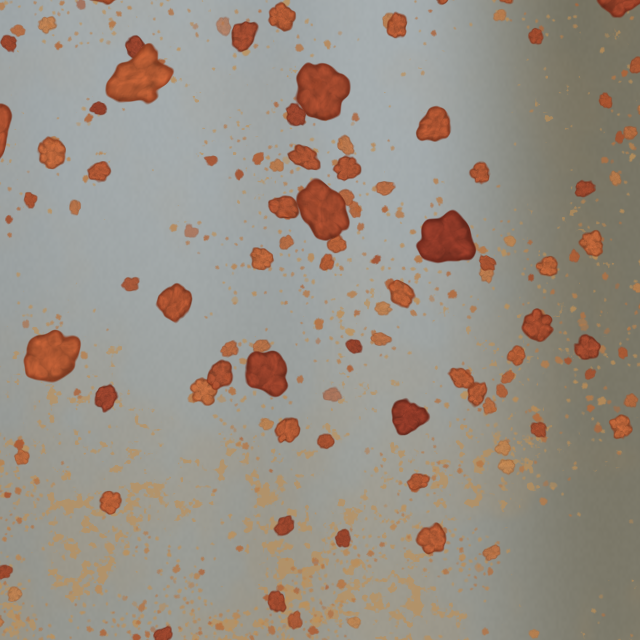
Write a WebGL 2 fragment shader that draws this texture.

```glsl
#version 300 es
precision highp float;

uniform vec2 u_resolution;
out vec4 fragColor;

#define LIGHT_GREY vec3(0.64, 0.668, 0.675)
#define WARM_GREY vec3(0.605, 0.612, 0.585)
#define OLIVE_SHADE vec3(0.465, 0.45, 0.385)
#define DEEP_RED vec3(0.50, 0.19, 0.13)
#define ORANGE vec3(0.66, 0.33, 0.18)
#define AMBER vec3(0.74, 0.56, 0.34)
#define EDGE_SOFTNESS 0.0019
#define LOBES 7
#define GRAIN 0.012

const float TAU = 6.28318;

float hash(vec2 p) {
    return fract(sin(dot(p, vec2(127.1, 311.7))) * 43758.5453);
}

float noise(vec2 p) {
    vec2 i = floor(p), f = fract(p);
    f = f * f * (3.0 - 2.0 * f);
    return mix(mix(hash(i), hash(i + vec2(1, 0)), f.x),
               mix(hash(i + vec2(0, 1)), hash(i + vec2(1, 1)), f.x), f.y);
}

float fbm(vec2 p) {
    return 0.55 * noise(p) + 0.3 * noise(p * 2.1 + 7.3) + 0.15 * noise(p * 4.3 + 3.1);
}

float smoothMin(float a, float b, float k) {
    float h = max(k - abs(a - b), 0.0) / k;
    return min(a, b) - h * h * k * 0.25;
}

vec3 toneRamp(float tone) {
    vec3 dark = mix(DEEP_RED, ORANGE, clamp(tone * 2.0, 0.0, 1.0));
    return mix(dark, AMBER, clamp(tone * 2.0 - 1.0, 0.0, 1.0));
}

// Nodular body of unit size: x = distance, y = height of the nearest lobe
vec2 clump(vec2 p, vec2 id) {
    float dist = length(p) - 0.7;
    float height = 0.6 * (1.0 - length(p) / 0.7);
    for (int i = 0; i < LOBES; i++) {
        vec2 seed = id + float(i) * 1.37;
        float angle = TAU * (float(i) + 0.8 * hash(seed)) / float(LOBES);
        float radius = mix(0.25, 0.46, hash(seed + 2.9));
        vec2 centre = mix(0.35, 0.6, hash(seed + 4.3)) * vec2(cos(angle), sin(angle));
        float reach = length(p - centre);
        dist = smoothMin(dist, reach - radius, 0.12);
        height = max(height, 1.0 - reach / radius);
    }
    return vec2(dist, height);
}

// Scattered clumps; share holds the filled part of cells at bottom and top
vec3 scatter(vec3 base, vec2 uv, float cells, vec2 share, float clustering,
             vec2 radii, float tone, float opacity) {
    float soft = max(EDGE_SOFTNESS, 0.75 / u_resolution.y);
    vec2 home = floor(uv * cells);
    for (int j = -1; j <= 1; j++) {
        for (int i = -1; i <= 1; i++) {
            vec2 cell = home + vec2(i, j);
            vec2 id = cell + cells * 1.73;
            vec2 centre = (cell + 0.05 + 0.9 * vec2(hash(id), hash(id + 17.3))) / cells;
            float filled = mix(share.x, share.y, smoothstep(0.1, 0.4, centre.y));
            float crowd = 2.2 * smoothstep(0.4, 0.66, fbm(centre * 8.0 + 2.0));
            if (hash(id + 31.7) > filled * mix(1.0, crowd, clustering)) continue;

            // Random size, turn and stretch
            float size = mix(radii.x, radii.y, pow(hash(id + 5.1), 1.5));
            float turn = TAU * hash(id + 8.9);
            float stretch = mix(0.85, 1.0, hash(id + 11.3));
            vec2 p = mat2(cos(turn), sin(turn), -sin(turn), cos(turn)) * (uv - centre) / size;
            p *= vec2(stretch, 1.0 / stretch);
            if (length(p) > 2.2) continue;
            p += 0.16 * (vec2(noise(p * 3.0 + id), noise(p * 3.0 + id + 40.0)) - 0.5);
            vec2 body = clump(p, id);

            // Lobe shading, mottling and a rim, all fading out on small grains
            float relief = smoothstep(0.005, 0.025, size);
            vec3 colour = toneRamp(tone + 0.5 * (hash(id + 21.1) - 0.5));
            float light = mix(0.84, 1.1, smoothstep(0.02, 0.5, body.y));
            light *= 0.82 + 0.36 * fbm(p * 4.5 + id);
            colour *= mix(1.0, light, relief);
            float rim = relief * (1.0 - smoothstep(0.0, 0.2, -body.x));
            colour *= mix(vec3(1.0), vec3(0.98, 0.88, 0.85), rim);
            float pale = mix(1.0, 0.65, step(0.88, hash(id + 27.7)) * step(0.5, tone));
            float cover = 1.0 - smoothstep(-soft, soft, body.x * size);
            base = mix(base, colour, cover * opacity * pale);
        }
    }
    return base;
}

// Grey ground with soft vertical bands and a shaded right side
vec3 ground(vec2 uv) {
    vec3 colour = mix(WARM_GREY, LIGHT_GREY, smoothstep(0.0, 0.8, uv.y));
    colour *= 1.0 + 0.1 * (noise(vec2(uv.x * 7.0, uv.y * 0.7)) - 0.5);
    float shade = smoothstep(0.66, 0.94, uv.x + 0.06 * (uv.y - 0.5));
    colour = mix(colour, OLIVE_SHADE, shade * mix(0.85, 1.0, uv.y));
    return colour + GRAIN * (noise(uv * vec2(240.0, 150.0)) - 0.5);
}

// Lacy thin flakes, gathered in patches and denser toward the bottom
vec3 flakes(vec3 base, vec2 uv) {
    float patches = smoothstep(0.42, 0.7, fbm(uv * vec2(9.0, 7.0) + 5.0));
    patches *= mix(1.0, 0.4, smoothstep(0.15, 0.6, uv.y));
    float level = mix(0.86, 0.52, patches);
    float cover = smoothstep(level, level + 0.12, fbm(uv * 75.0));
    base = mix(base, AMBER, 0.12 * patches);
    return mix(base, AMBER, 0.65 * cover);
}

void main() {
    vec2 uv = gl_FragCoord.xy / u_resolution.y;
    vec3 colour = flakes(ground(uv), uv);
    colour = scatter(colour, uv, 85.0, vec2(0.34, 0.1), 1.0, vec2(0.0018, 0.0042), 0.98, 0.7);
    colour = scatter(colour, uv, 42.0, vec2(0.28, 0.16), 1.0, vec2(0.003, 0.008), 0.85, 0.8);
    colour = scatter(colour, uv, 19.0, vec2(0.22, 0.3), 0.9, vec2(0.006, 0.016), 0.62, 0.9);
    colour = scatter(colour, uv, 10.0, vec2(0.18, 0.55), 0.7, vec2(0.014, 0.028), 0.36, 0.96);
    colour = scatter(colour, uv, 5.3, vec2(0.08, 0.72), 0.0, vec2(0.03, 0.056), 0.24, 0.98);
    fragColor = vec4(colour, 1.0);
}
```
